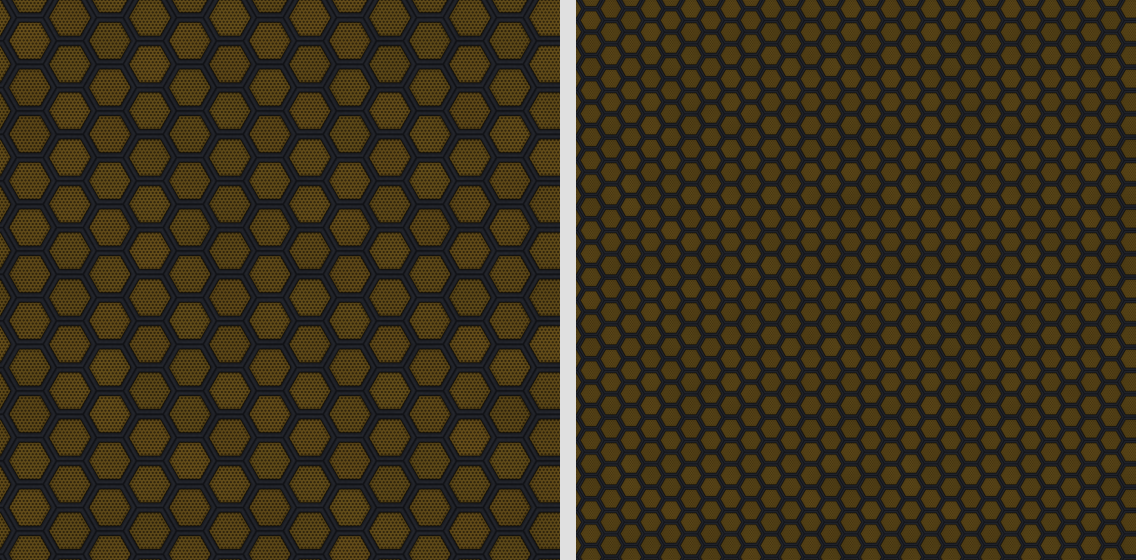
Left: one tile. Right: repeated 2 by 2.
Reproduce this pattern procedurally as a Shadertoy shader.

```glsl
// Honeycomb grille: dark bevelled frames around panels of perforated bronze mesh.
// Hexagons and mesh holes are both staggered lattices with whole repeat counts,
// shaded from distance functions and wrapping gradient noise, so the tile is seamless.

const vec2 CELLS = vec2(14.0, 12.0);       // hexagon columns and rows (columns even)
const vec2 HOLES = vec2(154.0, 180.0);     // mesh holes across, hole rows (rows even)
const vec2 ORIGIN = vec2(0.747, 0.125);    // first cell centre, in columns and rows
const float ROOT3 = 1.7320508;

const float PANEL_APOTHEM = 0.398;         // lengths are in cell heights
const float CORNER_ROUND = 0.05;
const float SEAM_WIDTH = 0.013;
const float RIDGE_CENTRE = 0.048;          // ridge distance from the seam
const float RIDGE_WIDTH = 0.026;
const float SHADOW_WIDTH = 0.030;

const vec3 BRONZE = vec3(0.375, 0.290, 0.095);
const vec3 HOLE = vec3(0.190, 0.143, 0.048);
const vec3 FRAME = vec3(0.118, 0.126, 0.150);
const vec3 SEAM = vec3(0.060, 0.064, 0.078);

const float CELL_VARIATION = 0.05;
const float WEAR = 0.07;
const float GRAIN = 0.10;

float hash(vec2 p) {
    uvec2 q = uvec2(ivec2(p)) * uvec2(1597334673u, 3812015801u);
    uint n = (q.x ^ q.y) * 1597334673u;
    n = (n ^ (n >> 15)) * 2246822519u;
    return float((n ^ (n >> 13)) & 65535u) / 65535.0;
}

float cornerSlope(vec2 corner, vec2 offset, float period) {
    float angle = 6.2831853 * hash(mod(corner, period));
    return dot(vec2(cos(angle), sin(angle)), offset);
}

// Gradient noise that wraps after a whole number of lattice steps.
float gradientNoise(vec2 uv, float period) {
    vec2 p = uv * period, i = floor(p), f = p - i;
    vec2 w = f * f * f * (f * (f * 6.0 - 15.0) + 10.0);
    vec2 e = vec2(1.0, 0.0);
    float low = mix(cornerSlope(i, f, period),
                    cornerSlope(i + e.xy, f - e.xy, period), w.x);
    float high = mix(cornerSlope(i + e.yx, f - e.yx, period),
                     cornerSlope(i + e.xx, f - e.xx, period), w.x);
    return mix(low, high, w.y);
}

// Offset from the nearest point of a lattice with a point at each box corner and centre.
vec2 staggered(vec2 p, vec2 box) {
    vec2 a = mod(p + 0.5 * box, box) - 0.5 * box;
    vec2 b = mod(p, box) - 0.5 * box;
    return dot(a, a) < dot(b, b) ? a : b;
}

// Signed distance to a hexagon with flat top and bottom.
float hexagon(vec2 p, float apothem) {
    const vec2 k = vec2(-0.5 * ROOT3, 0.5);
    p = abs(p);
    p -= 2.0 * min(dot(k, p), 0.0) * k;
    p -= vec2(clamp(p.x, -apothem / ROOT3, apothem / ROOT3), apothem);
    return length(p) * sign(p.y);
}

vec3 meshColour(vec2 uv) {
    vec2 p = uv * HOLES * vec2(1.0, 0.5 * ROOT3);
    float r = length(staggered(p, vec2(1.0, ROOT3)));
    return mix(HOLE, BRONZE, smoothstep(0.14, 0.45, r));
}

// Frame bar: dark seam, raised ridge lit from above, dark outer edge.
vec3 frameColour(vec2 local, float seamDistance, float pixel) {
    float ridge = (seamDistance - RIDGE_CENTRE) / RIDGE_WIDTH;
    float height = exp(-ridge * ridge);
    float facing = local.y / max(length(local), 0.001);
    float light = 0.84 + 0.30 * height + 0.16 * facing * ridge * height;
    float seam = 1.0 - smoothstep(0.4 * SEAM_WIDTH, SEAM_WIDTH + 0.5 * pixel, seamDistance);
    return mix(FRAME * light, SEAM, 0.8 * seam);
}

void mainImage(out vec4 fragColor, in vec2 fragCoord) {
    vec2 uv = fragCoord / iResolution.xy;
    float pixel = CELLS.y / iResolution.y;

    // Nearest cell, its wrapped index and the distances to panel edge and seam
    vec2 scale = vec2(0.5 * ROOT3, 1.0);
    vec2 box = vec2(ROOT3, 1.0);
    vec2 p = (uv * CELLS - ORIGIN) * scale;
    vec2 local = staggered(p, box);
    vec2 cell = mod(round(2.0 * (p - local) / box), vec2(CELLS.x, 2.0 * CELLS.y));
    float edge = hexagon(local, PANEL_APOTHEM - CORNER_ROUND) - CORNER_ROUND;
    float seamDistance = -hexagon(local, 0.5);

    // Perforated panel with a contact shadow below the frame
    float tint = hash(cell) - 0.5;
    vec3 panel = meshColour(uv) * (1.0 + CELL_VARIATION * tint);
    panel.r *= 1.0 + 0.5 * CELL_VARIATION * (hash(cell + 37.0) - 0.5);
    panel *= 1.0 + WEAR * gradientNoise(uv, 9.0);
    panel *= mix(0.32, 1.0, smoothstep(-0.006, SHADOW_WIDTH, -edge));
    panel *= mix(0.90, 1.0, smoothstep(0.0, 0.12, -edge));

    // Frame with fine grain, darkened where it meets the panel
    vec3 frame = frameColour(local, seamDistance, pixel);
    frame *= 1.0 + GRAIN * gradientNoise(uv, 192.0) + WEAR * gradientNoise(uv, 14.0);
    frame *= mix(0.62, 1.0, smoothstep(0.0, 0.022, edge));

    float cover = smoothstep(-0.5 * pixel, 0.5 * pixel, edge);
    fragColor = vec4(mix(panel, frame, cover), 1.0);
}
```
